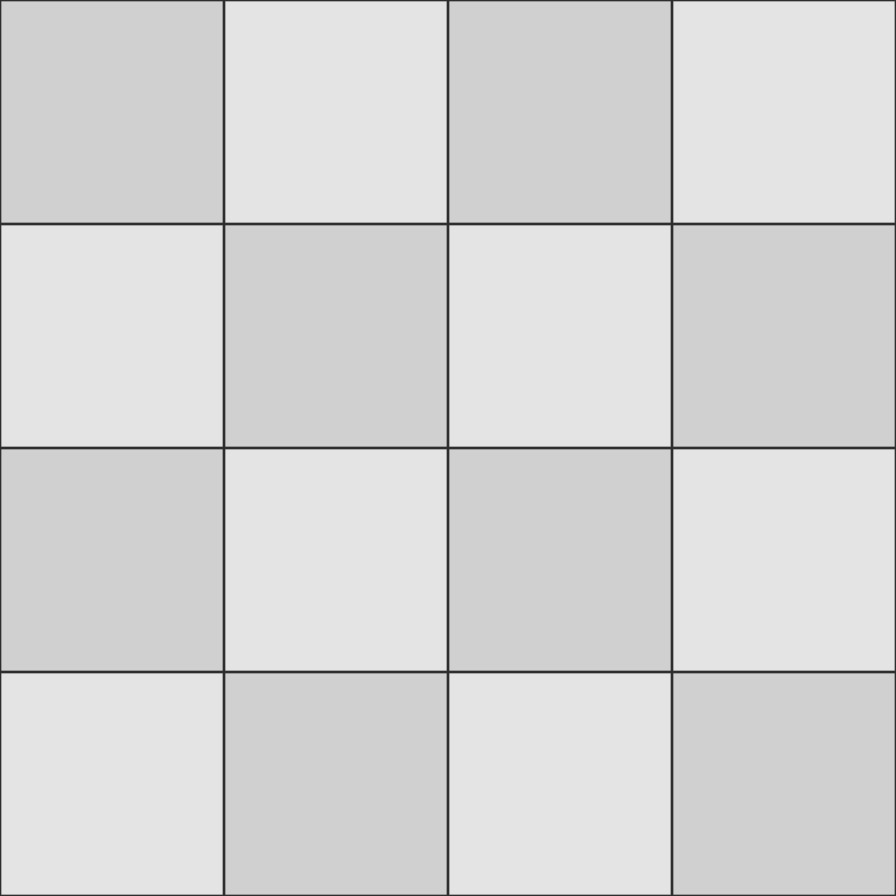
Write a three.js fragment shader that draws this pattern.

```glsl
// Checkerboard of light and mid grey square tiles, parted by thin dark joints.

const float TILES = 4.0;           // tiles across and down, even so that it wraps
const float LINE_WIDTH = 0.003;    // joint width as a share of the canvas
const vec3 LIGHT_TILE = vec3(0.894);
const vec3 DARK_TILE = vec3(0.817);
const vec3 LINE_COLOR = vec3(0.18);

varying vec2 vUv;

// Share of a pixel-wide box covered by the joints, per axis
vec2 jointCoverage(vec2 uv, vec2 pixel) {
  vec2 offset = (fract(uv * TILES + 0.5) - 0.5) / TILES;
  vec2 halfWidth = vec2(0.5 * LINE_WIDTH);
  vec2 upper = clamp(offset + 0.5 * pixel, -halfWidth, halfWidth);
  vec2 lower = clamp(offset - 0.5 * pixel, -halfWidth, halfWidth);
  return (upper - lower) / pixel;
}

void main() {
  vec2 pixel = max(fwidth(vUv), vec2(1e-5));

  // Alternating tiles, light at the lower left
  vec2 cell = floor(vUv * TILES);
  float checker = mod(cell.x + cell.y, 2.0);
  vec3 color = mix(LIGHT_TILE, DARK_TILE, step(0.5, checker));

  // Joints centred on the tile edges, wrapping at the canvas border
  vec2 joint = jointCoverage(vUv, pixel);
  float coverage = 1.0 - (1.0 - joint.x) * (1.0 - joint.y);
  color = mix(color, LINE_COLOR, coverage);

  gl_FragColor = vec4(color, 1.0);
}
```
